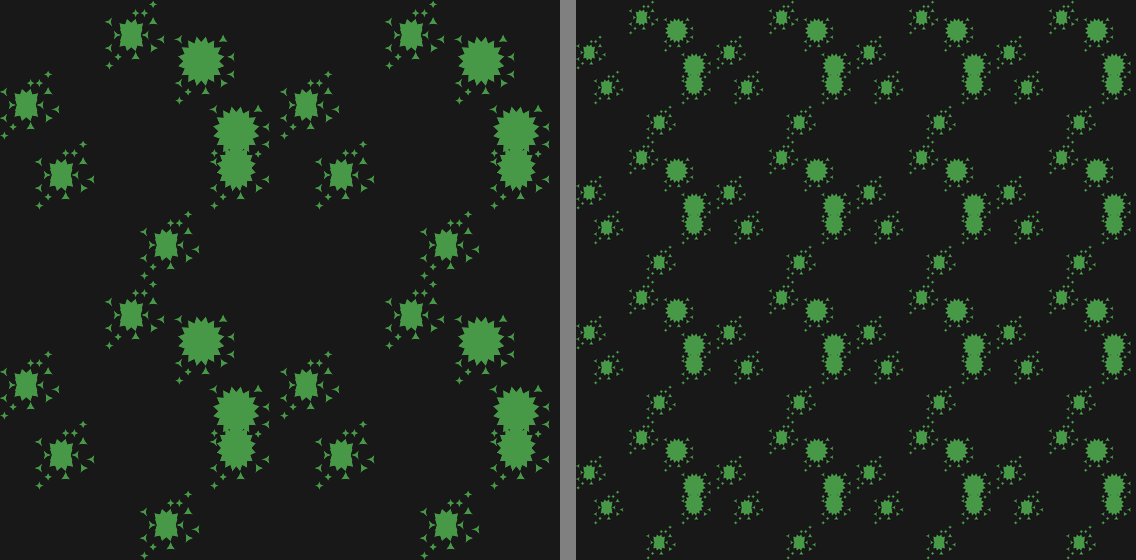
Left: one tile. Right: repeated 2 by 2.
Reproduce this pattern procedurally as a WebGL 2 fragment shader.

```glsl
#version 300 es
precision highp float;

uniform vec2 u_resolution;
out vec4 outColor;

const float PI = 3.14159265;

// Approximate distance to a star; turn is clockwise from straight up, y runs down
float star(vec2 p, float points, float outer, float inner, float turn) {
    float halfSector = PI / points;
    float angle = atan(p.x, -p.y) - turn + halfSector;
    angle = mod(angle, 2.0 * halfSector) - halfSector;
    vec2 q = length(p) * vec2(cos(angle), abs(sin(angle)));
    vec2 tip = vec2(outer, 0.0);
    vec2 edge = inner * vec2(cos(halfSector), sin(halfSector)) - tip;
    return dot(q - tip, normalize(vec2(edge.y, -edge.x)));
}

float diamond(vec2 p) { return star(p, 4.0, 0.43, 0.2, 0.0); }
float triangleUp(vec2 p) { return star(p, 3.0, 0.56, 0.23, 0.0); }
float triangleRight(vec2 p) { return star(p, 3.0, 0.56, 0.22, 0.5 * PI); }
float triangleLeft(vec2 p) { return star(p, 3.0, 0.56, 0.18, -0.5 * PI); }

// Sparks above a core
float upperSparks(vec2 p) {
    return min(triangleLeft(p - vec2(-2.5, -1.5)), triangleUp(p - vec2(2.5, -1.5)));
}

// Sparks beside and below a core
float lowerSparks(vec2 p) {
    float d = min(diamond(p - vec2(-1.5, 2.5)), diamond(p - vec2(-2.5, 3.5)));
    d = min(d, triangleLeft(p - vec2(-2.5, 1.5)));
    d = min(d, triangleLeft(p - vec2(3.5, 0.5)));
    d = min(d, triangleUp(p - vec2(0.5, 2.5)));
    return min(d, triangleRight(p - vec2(2.5, 1.5)));
}

// Narrow core with a loose wedge on each side and a full ring of sparks
float smallBurst(vec2 p) {
    float core = star(p, 12.0, 1.9, 1.4, PI / 12.0);
    core = max(core, abs(p.x) - 1.08 - 0.3 * abs(p.y));
    float wedge = triangleLeft(vec2(abs(p.x) - 1.7, p.y));
    float d = min(min(core, wedge), min(upperSparks(p), lowerSparks(p)));
    d = min(d, diamond(p - vec2(0.5, -2.5)));
    d = min(d, diamond(p - vec2(1.5, -2.5)));
    return min(d, diamond(p - vec2(2.5, -3.5)));
}

float bigCore(vec2 p) {
    return star(p * vec2(1.07, 1.0), 16.0, 2.87, 2.2, PI / 16.0);
}

// Wide core with sparks pushed apart vertically
float bigBurst(vec2 p) {
    float d = min(bigCore(p), upperSparks(p + vec2(0.0, 1.0)));
    d = min(d, lowerSparks(p - vec2(0.0, 1.0)));
    return min(d, triangleLeft(p - vec2(3.5, -0.5)));
}

// Two cores fused into a column, origin at the upper one
float doubleBurst(vec2 p) {
    vec2 lower = (p - vec2(0.0, 4.2)) * vec2(1.2, 1.0);
    float d = min(bigCore(p), star(lower, 16.0, 2.7, 2.1, PI / 16.0));
    d = min(d, upperSparks(p + vec2(0.0, 1.0)));
    d = min(d, lowerSparks(p - vec2(0.0, 5.0)));
    d = min(d, triangleLeft(p - vec2(3.5, -0.5)));
    d = min(d, triangleLeft(p - vec2(3.5, 1.5)));
    d = min(d, triangleLeft(p - vec2(-2.5, 3.5)));
    d = min(d, diamond(p - vec2(-2.5, 2.5)));
    return min(d, diamond(p - vec2(2.5, 2.6)));
}

void main() {
    // Two by two repeats, each 32 units wide, y running down
    vec2 uv = gl_FragCoord.xy / u_resolution;
    vec2 p = fract(vec2(uv.x, 1.0 - uv.y) * 2.0) * 32.0;

    float d = min(bigBurst(p - vec2(23.0, 7.0)), doubleBurst(p - vec2(27.0, 15.0)));

    // One small burst in each quarter of the height
    vec4 burstX = vec4(15.0, 3.0, 7.0, 19.0);
    for (int i = 0; i < 4; i++) {
        d = min(d, smallBurst(p - vec2(burstX[i], 4.0 + 8.0 * float(i))));
    }

    float pixel = 64.0 / min(u_resolution.x, u_resolution.y);
    float cover = 1.0 - smoothstep(-0.5 * pixel, 0.5 * pixel, d);
    vec3 charcoal = vec3(0.095);
    vec3 leafGreen = vec3(0.28, 0.6, 0.28);
    outColor = vec4(mix(charcoal, leafGreen, cover), 1.0);
}
```
